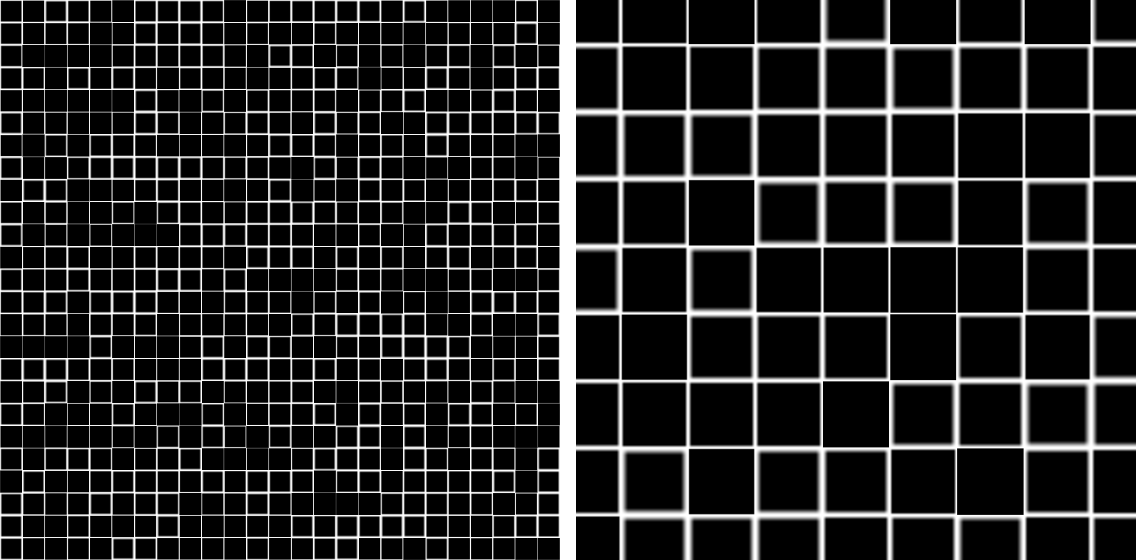
Left, the full canvas; right, a detail of the centre.
Give the GLSL for this pattern, as a WebGL 1 fragment shader.

```glsl
precision highp float;
// Black square tiles with soft white borders whose width varies from tile to tile.

#define TILES 25.0          // repeats across and down
#define MIN_BORDER 0.010    // thinnest border, in tile widths
#define MAX_BORDER 0.125    // widest border, in tile widths
#define SEED 17.0
#define TILE_COLOR vec3(0.0)
#define LINE_COLOR vec3(1.0)

uniform vec2 u_resolution;

// Sine-free hash from a tile index to 0..1
float hash(vec2 p) {
  vec3 q = fract(vec3(p.xyx + SEED) * vec3(0.1031, 0.1030, 0.0973));
  q += dot(q, q.yzx + 33.33);
  return fract((q.x + q.y) * q.z);
}

// Border brightness: 1 at the tile edge, fading to 0 at the given width
float softBorder(vec2 local, float width, vec2 pixel) {
  vec2 edgeDistance = min(local, 1.0 - local);
  // Keep the fade wide enough to sample, and dim it to preserve coverage
  vec2 fade = max(vec2(width), 0.75 * pixel);
  vec2 strength = width / fade;
  vec2 line = strength * (1.0 - smoothstep(vec2(0.0), fade, edgeDistance));
  return 1.0 - (1.0 - line.x) * (1.0 - line.y);
}

void main() {
  vec2 grid = gl_FragCoord.xy / u_resolution * TILES;
  vec2 pixel = TILES / u_resolution;

  // One random border width per tile
  vec2 tile = mod(floor(grid), TILES);
  float width = mix(MIN_BORDER, MAX_BORDER, hash(tile));

  float border = softBorder(fract(grid), width, pixel);
  gl_FragColor = vec4(mix(TILE_COLOR, LINE_COLOR, border), 1.0);
}
```
